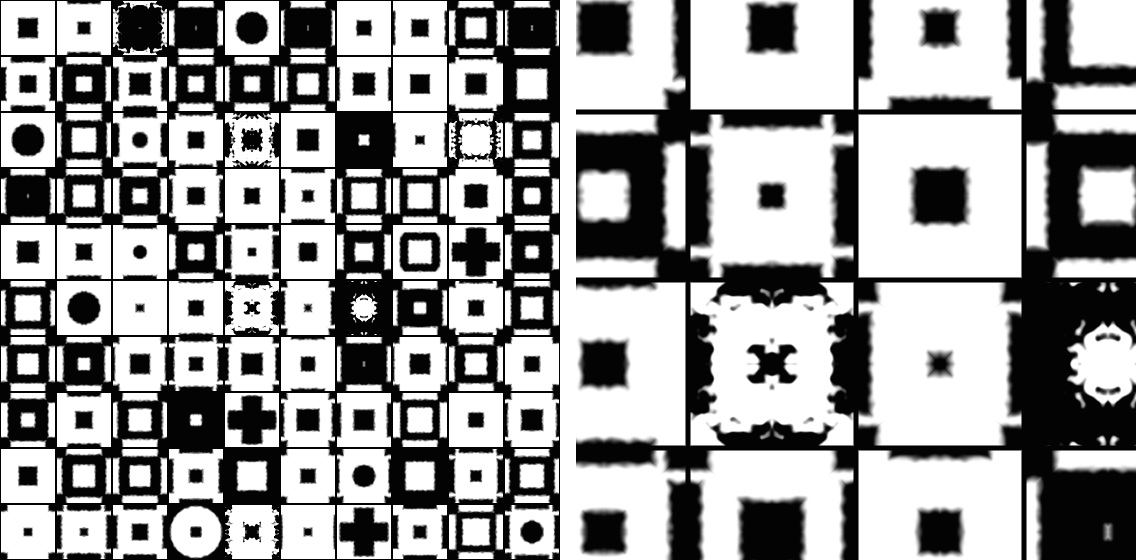
Left: the whole. Right: its middle third, enlarged.
Reproduce this pattern procedurally as a three.js fragment shader.

```glsl
// Ten by ten grid of mirrored black and white tiles: squares, frames, crosses and discs
varying vec2 vUv;

float hash(vec2 p) {
  vec3 a = fract(p.xyx * 0.1031);
  a += dot(a, a.yzx + 33.33);
  return fract((a.x + a.y) * a.z);
}

// Independent random value per tile and channel
float pick(vec2 tile, float channel) {
  return hash(tile + vec2(17.0, 31.0) * channel);
}

float cornerGradient(vec2 lattice, vec2 offset) {
  float angle = 6.2832 * hash(lattice);
  return dot(vec2(cos(angle), sin(angle)), offset);
}

float gradientNoise(vec2 p) {
  vec2 i = floor(p), f = fract(p);
  vec2 u = f * f * (3.0 - 2.0 * f);
  vec2 e = vec2(1.0, 0.0);
  return mix(mix(cornerGradient(i, f), cornerGradient(i + e, f - e), u.x),
             mix(cornerGradient(i + e.yx, f - e.yx), cornerGradient(i + 1.0, f - 1.0), u.x), u.y);
}

float box(vec2 p, vec2 halfSize, float radius) {
  vec2 d = p - halfSize + radius;
  return length(max(d, 0.0)) + min(max(d.x, d.y), 0.0) - radius;
}

// Signed distance to the ink in one tile; q is the folded position, 0 to 0.5
float motif(vec2 q, vec2 tile) {
  float kind = pick(tile, 1.0);
  float size = pick(tile, 2.0);
  float side = pick(tile, 3.0);
  float cap = pick(tile, 4.0);
  float rounded = step(0.92, pick(tile, 5.0));
  float corners = 0.31 - min(q.x, q.y);
  vec2 outer = vec2(mix(0.35, 0.42, side), mix(0.34, 0.39, cap));

  // Small square with optional edge bars and corner blocks
  if (kind < 0.5) {
    float r = mix(0.06, 0.21, size);
    float d = box(q, vec2(r), r * rounded);
    if (side > 0.45) d = min(d, box(vec2(0.5 - q.x, q.y), vec2(mix(0.04, 0.14, cap), 0.3), 0.0));
    if (cap > 0.5) d = min(d, box(vec2(q.x, 0.5 - q.y), vec2(0.3, mix(0.04, 0.13, side)), 0.0));
    if (pick(tile, 6.0) > 0.7) d = min(d, corners + 0.06);
    return d;
  }
  // Thick frame, sometimes filling the tile
  if (kind < 0.84) {
    outer += 0.15 * step(0.88, side);
    float frame = box(q, outer, 0.14 * rounded);
    frame = max(frame, -box(q, vec2(mix(0.09, 0.27, size)), 0.03));
    return rounded > 0.5 ? frame : min(frame, corners);
  }
  // Solid block with a tiny central slit
  if (kind < 0.91) {
    float block = min(box(q, outer + 0.02, 0.0), corners);
    return max(block, -box(q, vec2(0.008, 0.035), 0.0));
  }
  // Broad cross
  if (kind < 0.95) {
    return min(box(q, vec2(0.18, 0.43), 0.02), box(q, vec2(0.43, 0.17), 0.02));
  }
  // Dark disc, or a light disc around a small square
  if (size < 0.4) return length(q) - 0.29;
  return min(box(q, vec2(0.09), 0.0), 0.46 - length(q));
}

void main() {
  vec2 grid = vUv * 10.0;
  vec2 tile = min(floor(grid), 9.0);
  vec2 q = abs(grid - tile - 0.5);

  // Mirrored roughness, with a few strongly broken tiles
  float roughness = mix(0.022, 0.13, step(0.95, pick(tile, 7.0)));
  float d = motif(q, tile) + roughness * gradientNoise(q * 17.0 + tile * 13.0);
  float light = smoothstep(-0.027, 0.027, d);

  // Thin separating lines
  light *= smoothstep(0.009, 0.021, 0.5 - max(q.x, q.y));
  gl_FragColor = vec4(vec3(mix(0.01, 1.0, light)), 1.0);
}
```
